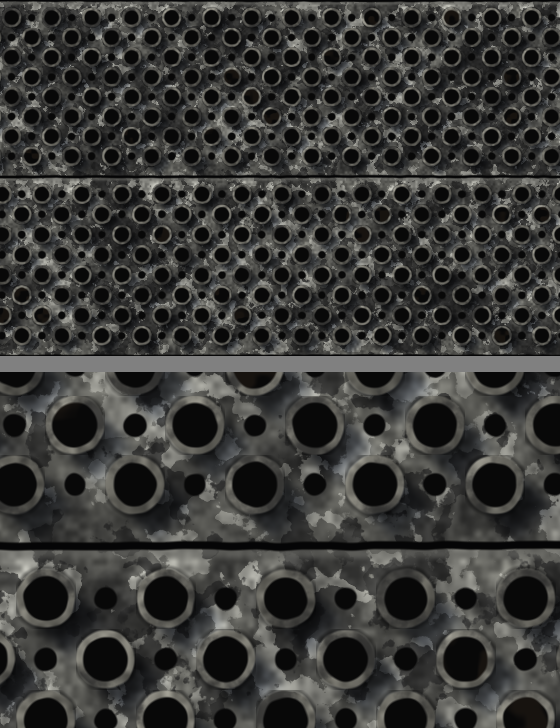
Top, the full canvas; bottom, a detail of the centre.
A Shadertoy shader for this texture:

```glsl
// Two weathered steel plates with staggered collared holes, small holes and flaking grime.

const float PITCHES = 14.0;      // large holes across the canvas
const float SEAM_Y = 4.484;      // joint between plates, in hole pitches
const float BORE = 0.183;        // large hole radius
const float COLLAR = 0.243;      // outer radius of its rim
const float SMALL_BORE = 0.094;
const vec2 LIGHT = vec2(-0.707, 0.707);

const vec3 VOID_COLOR = vec3(0.030, 0.030, 0.031);
const vec3 GRIME = vec3(0.120, 0.120, 0.120);
const vec3 STEEL = vec3(0.365, 0.365, 0.345);
const vec3 FLAKE = vec3(0.550, 0.550, 0.525);
const vec3 RIM = vec3(0.435, 0.430, 0.400);
const vec3 SHADOW_TINT = vec3(0.44, 0.47, 0.54);
const vec3 RUST = vec3(0.130, 0.105, 0.080);

float hash(vec2 p) {
    vec3 q = fract(vec3(p.xyx) * 0.1031);
    q += dot(q, q.yzx + 33.33);
    return fract((q.x + q.y) * q.z);
}

float noise(vec2 p) {
    vec2 i = floor(p), f = fract(p);
    f = f * f * (3.0 - 2.0 * f);
    return mix(mix(hash(i), hash(i + vec2(1, 0)), f.x),
               mix(hash(i + vec2(0, 1)), hash(i + vec2(1, 1)), f.x), f.y);
}

float fbm(vec2 p) {
    float sum = 0.0, amp = 0.5;
    for (int i = 0; i < 5; i++) {
        sum += amp * noise(p);
        p = mat2(1.6, 1.2, -1.2, 1.6) * p + 17.3;
        amp *= 0.5;
    }
    return sum / 0.969;
}

// Soft coverage of the region where d is negative
float inside(float d, float soft) {
    return 1.0 - smoothstep(-soft, soft, d);
}

float isLarge(vec2 id) {
    return 1.0 - mod(id.x + id.y, 2.0);
}

// Raised collars: x is signed slope light, y is thrown shadow
vec2 embossing(vec2 p, vec2 origin, vec2 pitch, vec2 nearest) {
    vec2 result = vec2(0);
    for (int j = -1; j <= 1; j++)
    for (int i = -1; i <= 1; i++) {
        vec2 id = nearest + vec2(i, j);
        if (isLarge(id) < 0.5 || id.y < 0.0 || id.y > 7.0) continue;
        vec2 rel = p - origin - id * pitch;
        float r = length(rel);
        float slope = dot(rel, LIGHT) / max(r, 0.01);
        float ridge = (r - 0.28) / 0.09;
        result.x += slope * exp(-ridge * ridge);
        float along = -dot(rel, LIGHT);
        float across = abs(dot(rel, vec2(LIGHT.y, -LIGHT.x)));
        float shade = smoothstep(0.0, 0.2, along) * inside(along - 0.46, 0.12)
                    * inside(across - 0.21, 0.07);
        result.y = max(result.y, shade);
    }
    return result;
}

// Worn metal: broad stains, flakes, drips and fine grain
vec3 wornSteel(vec2 p, float edgeWear) {
    float stain = fbm(p * 0.7 + 4.0);
    float blotch = fbm(p * 2.3 + 31.0);
    float chips = fbm(p * 5.5 + 9.0);
    float drips = noise(vec2(p.x * 9.0, p.y * 0.8));
    float clean = smoothstep(0.30, 0.72, 0.5 * stain + 0.5 * blotch + 0.12 * (drips - 0.5));
    vec3 color = mix(GRIME, STEEL, 0.15 + 0.85 * clean);
    float bare = smoothstep(0.57, 0.62, chips + 0.3 * (stain - 0.5) + 0.12 * edgeWear);
    color = mix(color, FLAKE, bare * 0.68);
    float scab = smoothstep(0.56, 0.61, fbm(p * 4.2 + 70.0) + 0.3 * (0.5 - stain));
    color = mix(color, GRIME, scab * 0.72);
    return color * (0.78 + 0.44 * noise(p * 17.0));
}

void mainImage(out vec4 fragColor, in vec2 fragCoord) {
    float unit = PITCHES / iResolution.x;
    vec2 p = fragCoord * unit;
    float topY = iResolution.y * unit;
    float soft = max(unit, 0.012);

    // Lattice of the current plate
    bool upper = p.y > SEAM_Y;
    vec2 origin = upper ? vec2(0.79, 4.995) : vec2(0.547, 0.510);
    vec2 pitch = vec2(0.5, upper ? 0.495 : 0.505);
    vec2 id = floor((p - origin) / pitch + 0.5);
    id.y = clamp(id.y, 0.0, 7.0);
    vec2 rel = p - origin - id * pitch;
    float seed = hash(id + (upper ? 71.0 : 23.0));
    float r = length(rel) + 0.014 * (noise(p * 11.0) - 0.5);
    float large = isLarge(id);

    // Metal and relief light
    float plateTop = upper ? topY - 0.05 : SEAM_Y - 0.03;
    float edgeWear = 1.0 - smoothstep(0.0, 0.35, plateTop - p.y);
    vec3 color = wornSteel(p, edgeWear);
    vec2 relief = embossing(p, origin, pitch, id);
    color *= 1.08 + 0.38 * relief.x;
    color *= mix(vec3(1), SHADOW_TINT, relief.y * 0.8);
    color = mix(color, FLAKE * 0.8, 0.5 * inside(plateTop - p.y - 0.07, 0.04));

    // Collar with chipped, unevenly dirty rim
    float dirt = smoothstep(0.42, 0.72, fbm(p * 3.6 + 50.0));
    vec3 rim = RIM * (0.72 + 0.5 * noise(p * 15.0)) * (0.85 + 0.3 * seed);
    rim *= 1.0 + 0.15 * dot(rel, LIGHT) / COLLAR;
    rim = mix(rim, GRIME * 1.3, dirt * 0.75);
    color *= 1.0 - 0.35 * large * inside(abs(r - COLLAR - 0.015) - 0.015, 0.02);
    color = mix(color, rim, large * inside(r - COLLAR, soft));

    // Bores, a few with rust visible inside
    float bore = mix(SMALL_BORE, BORE, large) * (0.97 + 0.06 * seed);
    float rusty = large * step(0.88, seed) * smoothstep(0.4, 0.7, noise(p * 7.0));
    vec3 depth = mix(VOID_COLOR, RUST, rusty * 0.6);
    color = mix(color, depth, inside(r - bore, soft));

    // Plate joint and outer gaps
    float wobble = 0.02 * (noise(vec2(p.x * 5.0, 2.0)) - 0.5);
    float gap = min(abs(p.y - SEAM_Y + wobble) - 0.033,
                    min(topY - p.y - 0.045, p.y - 0.035) + wobble);
    color = mix(color, VOID_COLOR * 0.7, inside(gap, soft));
    fragColor = vec4(color, 1.0);
}
```
